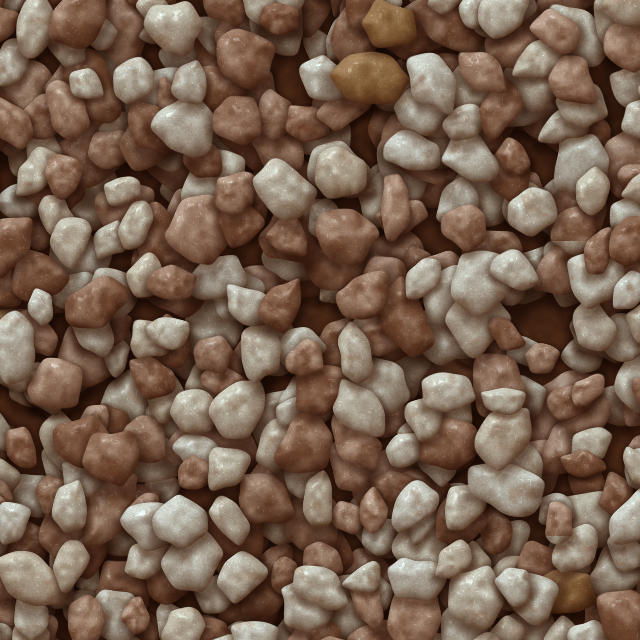
Write a three.js fragment shader that draws this texture.

```glsl
varying vec2 vUv;

const float TAU = 6.2831853;
const vec3 GAP = vec3(0.20, 0.11, 0.06);
const vec3 BOUNCE = vec3(0.060, 0.024, 0.010);
const vec3 SHADOW = vec3(0.40, 0.27, 0.19);
const vec3 SKY = vec3(0.74, 0.92, 1.0);
const vec3 LIGHT = vec3(-0.25, 0.55, 0.80);

vec3 hash3(vec2 p) {
  vec3 q = fract(p.xyx * vec3(0.1031, 0.1030, 0.0973));
  q += dot(q, q.yxz + 33.33);
  return fract((q.xxy + q.yzz) * q.zyx);
}

float noise(vec2 p) {
  vec2 cell = floor(p), f = fract(p);
  f = f * f * (3.0 - 2.0 * f);
  float low = mix(hash3(cell).x, hash3(cell + vec2(1.0, 0.0)).x, f.x);
  float high = mix(hash3(cell + vec2(0.0, 1.0)).x, hash3(cell + 1.0).x, f.x);
  return mix(low, high, f.y);
}

float fbm(vec2 p) {
  return 0.55 * noise(p) + 0.29 * noise(p * 2.1 + 7.0) + 0.16 * noise(p * 4.3 + 19.0);
}

// Rounded polygon: xy is the gradient, z rises from 0 at the centre to 1 at the rim
vec3 stoneGauge(vec2 p, vec2 seed, float angle, float stretch) {
  float c = cos(angle), s = sin(angle);
  mat2 turn = mat2(c, s, -s, c);
  vec2 axes = vec2(1.0 / stretch, stretch);
  vec2 q = axes * (turn * p);
  vec2 slope = vec2(0.0);
  float sum = 0.00001;
  for (int i = 0; i < 6; i++) {
    vec3 r = hash3(seed + float(i) * 7.3);
    float a = TAU * (float(i) + 0.55 * r.x) / 6.0;
    vec2 facet = vec2(cos(a), sin(a)) / mix(0.76, 1.08, r.y);
    float reach = max(dot(q, facet), 0.0);
    float power = pow(reach, 7.0);
    sum += power * reach;
    slope += power * facet;
  }
  slope *= pow(sum, -0.875);
  return vec3((axes * slope) * turn, pow(sum, 0.125));
}

// Cream limestone or reddish brown stone, with mottling and a few amber grains
vec3 stoneAlbedo(vec3 rnd, float creamChance, float mottle) {
  vec3 cream = mix(vec3(0.70, 0.67, 0.59), vec3(0.74, 0.75, 0.71), rnd.y);
  cream = mix(cream, vec3(0.62, 0.52, 0.42), 0.55 * smoothstep(0.58, 0.82, mottle));
  float tone = clamp(rnd.y + 2.0 * (mottle - 0.5), 0.0, 1.0);
  vec3 brown = mix(vec3(0.45, 0.30, 0.21), vec3(0.65, 0.54, 0.46), tone);
  brown = mix(brown, vec3(0.50, 0.35, 0.16), 0.7 * step(0.975, rnd.z));
  return mix(brown, cream, step(rnd.x, creamChance));
}

// Domed, wet surface lit softly from above, mirroring a pale sky
vec3 shadeStone(vec3 albedo, vec3 gauge, vec2 p, vec2 seed) {
  vec2 grain = p * 3.6 + seed * 3.7;
  vec2 bump = vec2(noise(grain), noise(grain + 31.0)) - 0.5;
  vec2 outward = gauge.xy / max(length(gauge.xy), 0.001);
  float tilt = 1.25 * gauge.z * gauge.z * gauge.z;
  vec3 normal = normalize(vec3(outward * tilt + 0.36 * bump, 1.0));
  vec3 lamp = normalize(LIGHT);
  float light = clamp(dot(normal, lamp), 0.0, 1.0);
  vec3 halfway = normalize(lamp + vec3(0.0, 0.0, 1.0));
  float gloss = pow(max(dot(normal, halfway), 0.0), 120.0);
  float wet = smoothstep(0.45, 0.65, noise(grain * 2.3 + 11.0));
  float speck = smoothstep(0.86, 0.94, noise(grain * 4.5 + 53.0)) * light;
  vec3 color = albedo * mix(SHADOW, vec3(1.0), light);
  color *= 0.94 + 0.12 * noise(grain * 6.0);
  float sheen = smoothstep(0.72, 1.0, light);
  return color + SKY * (0.12 * sheen + 0.20 * gloss * wet + 0.13 * speck);
}

// One scattered layer of stones with contact shadows, painted over the layers below
vec3 paintLayer(vec3 color, vec2 uv, float cells, float depth, float creamChance) {
  vec2 grid = uv * cells + depth * vec2(3.37, 5.71);
  vec2 home = floor(grid);
  for (int j = -1; j <= 1; j++) {
    for (int i = -1; i <= 1; i++) {
      vec2 cell = home + vec2(float(i), float(j));
      vec2 seed = cell + 41.0 + depth * 67.0;
      vec3 place = hash3(seed);
      vec3 kind = hash3(seed + 113.5);
      float radius = mix(0.29, 0.58, place.z);
      vec2 p = (grid - cell - 0.5 - 0.8 * (place.xy - 0.5)) / radius;
      if (length(p) > 2.3) continue;
      vec3 gauge = stoneGauge(p, seed, TAU * kind.z, mix(1.0, 1.3, fract(kind.x * 9.0)));
      float shadowRim = gauge.z - dot(gauge.xy, vec2(0.06, -0.16));
      float shadow = 1.0 - smoothstep(0.85, 1.5, shadowRim);
      color *= mix(vec3(1.0), SHADOW, 0.74 * shadow);
      float blur = 0.0012 * cells / radius;
      float cover = 1.0 - smoothstep(1.0 - blur, 1.0 + blur, gauge.z);
      if (cover > 0.0) {
        vec3 albedo = stoneAlbedo(kind, creamChance, fbm(p * 1.8 + seed * 5.3));
        vec3 stone = shadeStone(albedo, gauge, p, seed) * mix(0.86, 1.0, depth / 3.0);
        color = mix(color, stone, cover);
      }
    }
  }
  return color;
}

void main() {
  vec2 wobble = vec2(noise(vUv * 34.0), noise(vUv * 34.0 + 71.0)) - 0.5;
  vec2 uv = vUv + 0.009 * wobble;
  vec3 color = GAP * (0.7 + 0.7 * fbm(vUv * 40.0));
  for (int layer = 0; layer < 4; layer++) {
    float depth = float(layer);
    float creamChance = 0.39 + 0.06 * depth + 0.14 * (0.5 - vUv.y);
    color = paintLayer(color, uv, 9.4 + 0.7 * depth, depth, creamChance);
  }
  // Warm light bouncing between the stones lifts the darkest gaps
  color = BOUNCE + color * (1.0 - BOUNCE);
  gl_FragColor = vec4(color, 1.0);
}
```
